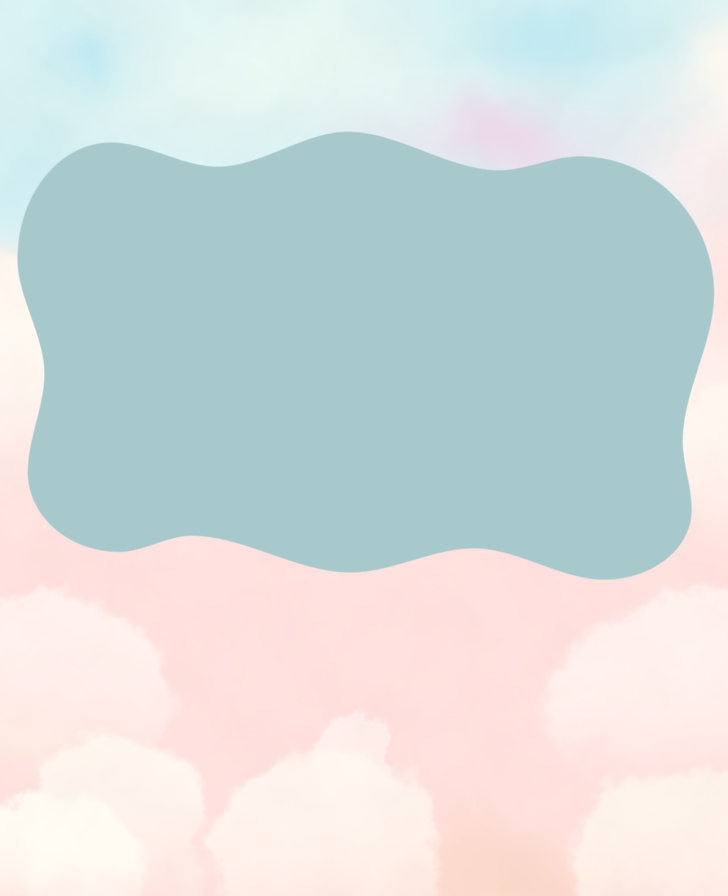
Reproduce this background procedurally as a WebGL 2 fragment shader.

```glsl
#version 300 es
precision highp float;

uniform vec2 u_resolution;
out vec4 fragColor;

const vec3 PANEL = vec3(0.66, 0.79, 0.80);
const vec3 PINK = vec3(1.00, 0.88, 0.87);
const vec3 BLUSH = vec3(1.00, 0.95, 0.935);
const vec3 CREAM = vec3(1.00, 0.97, 0.94);
const vec3 IVORY = vec3(1.00, 0.985, 0.95);
const vec3 PEACH = vec3(0.98, 0.85, 0.79);
const vec3 AQUA = vec3(0.85, 0.945, 0.95);
const vec3 BLUE = vec3(0.76, 0.915, 0.945);
const vec3 MINT = vec3(0.915, 0.97, 0.95);
const vec3 LILAC = vec3(0.93, 0.855, 0.92);

vec2 gradientAt(vec2 cell) {
  float angle = 6.2832 * fract(sin(dot(cell, vec2(127.1, 311.7))) * 43758.5);
  return vec2(cos(angle), sin(angle));
}

float gradientNoise(vec2 p) {
  vec2 i = floor(p), f = fract(p), e = vec2(1, 0);
  vec2 w = f * f * f * (f * (f * 6.0 - 15.0) + 10.0);
  float low = mix(dot(gradientAt(i), f), dot(gradientAt(i + e), f - e), w.x);
  float high = mix(dot(gradientAt(i + e.yx), f - e.yx), dot(gradientAt(i + 1.0), f - 1.0), w.x);
  return mix(low, high, w.y);
}

float fbm(vec2 p) {
  float sum = 0.0, gain = 0.5;
  for (int i = 0; i < 5; i++) {
    sum += gain * gradientNoise(p);
    p = mat2(1.6, 1.2, -1.2, 1.6) * p + 7.3;
    gain *= 0.55;
  }
  return sum;
}

// Soft elliptical wash of colour
vec3 wash(vec3 base, vec3 tint, vec2 p, vec2 center, vec2 radius) {
  vec2 q = (p - center) / radius;
  return mix(base, tint, exp(-dot(q, q)));
}

// Ragged cloud, crisp above and thinner below
vec3 cloud(vec3 base, vec3 tint, vec2 p, vec2 center, vec2 radius, float opacity) {
  vec2 q = (p - center) / radius;
  float cover = smoothstep(1.06, 0.92, length(q));
  return mix(base, tint, cover * opacity * smoothstep(-1.1, 0.5, q.y));
}

// Smooth change of level between two (position, level) extremes
float swing(float t, vec2 a, vec2 b) {
  return (b.y - a.y) * smoothstep(a.x, b.x, t);
}

float cornerDistance(vec2 q, vec2 radius) {
  if (min(q.x, q.y) <= 0.0) return -1.0;
  float k = length(q / radius);
  return k * (k - 1.0) / length(q / (radius * radius));
}

// Wavy sides joined by elliptical corners
float panelDistance(vec2 p) {
  vec2 t0 = vec2(0.124, 0.841), t1 = vec2(0.243, 0.814), t2 = vec2(0.388, 0.853);
  vec2 t3 = vec2(0.557, 0.810), t4 = vec2(0.647, 0.8255);
  vec2 b0 = vec2(0.133, 0.384), b1 = vec2(0.2135, 0.402), b2 = vec2(0.391, 0.361);
  vec2 b3 = vec2(0.529, 0.388), b4 = vec2(0.6745, 0.353);
  vec2 l0 = vec2(0.473, 0.031), l1 = vec2(0.583, 0.0495), l2 = vec2(0.711, 0.0195);
  vec2 r0 = vec2(0.431, 0.772), r1 = vec2(0.508, 0.762), r2 = vec2(0.672, 0.797);
  float top = t0.y + swing(p.x, t0, t1) + swing(p.x, t1, t2) + swing(p.x, t2, t3) + swing(p.x, t3, t4);
  float bottom = b0.y + swing(p.x, b0, b1) + swing(p.x, b1, b2) + swing(p.x, b2, b3) + swing(p.x, b3, b4);
  float left = l0.y + swing(p.y, l0, l1) + swing(p.y, l1, l2);
  float right = r0.y + swing(p.y, r0, r1) + swing(p.y, r1, r2);
  float d = max(max(p.y - top, bottom - p.y), max(left - p.x, p.x - right));
  d = max(d, cornerDistance(vec2(t0.x - p.x, p.y - l2.x), vec2(t0.x - l2.y, t0.y - l2.x)));
  d = max(d, cornerDistance(vec2(p.x - t4.x, p.y - r2.x), vec2(r2.y - t4.x, t4.y - r2.x)));
  d = max(d, cornerDistance(vec2(b0.x - p.x, l0.x - p.y), vec2(b0.x - l0.y, l0.x - b0.y)));
  return max(d, cornerDistance(vec2(p.x - b4.x, r0.x - p.y), vec2(r0.y - b4.x, r0.x - b4.y)));
}

vec3 sky(vec2 p) {
  vec2 drift = vec2(fbm(p * 7.0), fbm(p * 7.0 + 31.0));
  vec2 ragged = p + 0.055 * drift + 0.018 * vec2(fbm(p * 38.0), fbm(p * 38.0 + 17.0));
  vec2 s = p + 0.07 * drift;

  // Pink below, pale middle, aqua above
  vec3 c = mix(PINK, BLUSH, smoothstep(0.36, 0.60, s.y));
  c = mix(c, AQUA, smoothstep(0.68, 0.80, s.y));
  c = wash(c, MINT, s, vec2(0.32, 0.93), vec2(0.21, 0.09));
  c = wash(c, BLUE, s, vec2(0.085, 0.945), vec2(0.05, 0.04));
  c = wash(c, BLUE, s, vec2(0.61, 0.965), vec2(0.12, 0.045));
  c = wash(c, mix(AQUA, BLUE, 0.4), s, vec2(0.02, 0.80), vec2(0.06, 0.07));
  c = wash(c, LILAC, s, vec2(0.56, 0.845), vec2(0.12, 0.05));
  c = wash(c, mix(LILAC, CREAM, 0.6), s, vec2(0.79, 0.80), vec2(0.09, 0.07));
  c = wash(c, CREAM, s, vec2(0.82, 0.90), vec2(0.07, 0.08));
  c = wash(c, mix(PINK, BLUSH, 0.3), s, vec2(0.82, 0.68), vec2(0.06, 0.08));
  c = wash(c, PEACH, s, vec2(0.56, 0.01), vec2(0.12, 0.07));
  c = wash(c, mix(PEACH, CREAM, 0.5), s, vec2(0.02, 0.17), vec2(0.11, 0.03));

  // Cloud banks from back to front
  c = cloud(c, CREAM, ragged, vec2(0.0, 0.60), vec2(0.09, 0.115), 0.9);
  c = cloud(c, CREAM, ragged, vec2(0.82, 0.48), vec2(0.07, 0.10), 0.8);
  c = cloud(c, BLUSH, ragged, vec2(0.05, 0.235), vec2(0.13, 0.11), 0.9);
  c = cloud(c, BLUSH, ragged, vec2(0.80, 0.21), vec2(0.19, 0.125), 0.95);
  c = cloud(c, BLUSH, ragged, vec2(0.395, 0.14), vec2(0.05, 0.075), 0.8);
  c = cloud(c, CREAM, ragged, vec2(0.13, 0.06), vec2(0.11, 0.13), 0.9);
  c = cloud(c, CREAM, ragged, vec2(0.37, 0.03), vec2(0.125, 0.14), 0.85);
  c = cloud(c, mix(CREAM, PEACH, 0.1), ragged, vec2(0.78, 0.03), vec2(0.15, 0.11), 0.95);
  c = cloud(c, IVORY, ragged, vec2(0.04, 0.03), vec2(0.13, 0.09), 0.95);
  return c + 0.025 * fbm(ragged * 12.0);
}

void main() {
  vec2 p = gl_FragCoord.xy / u_resolution.y;
  float pixel = 1.0 / u_resolution.y;
  float panel = smoothstep(pixel, -pixel, panelDistance(p));
  fragColor = vec4(mix(sky(p), PANEL, panel), 1.0);
}
```
